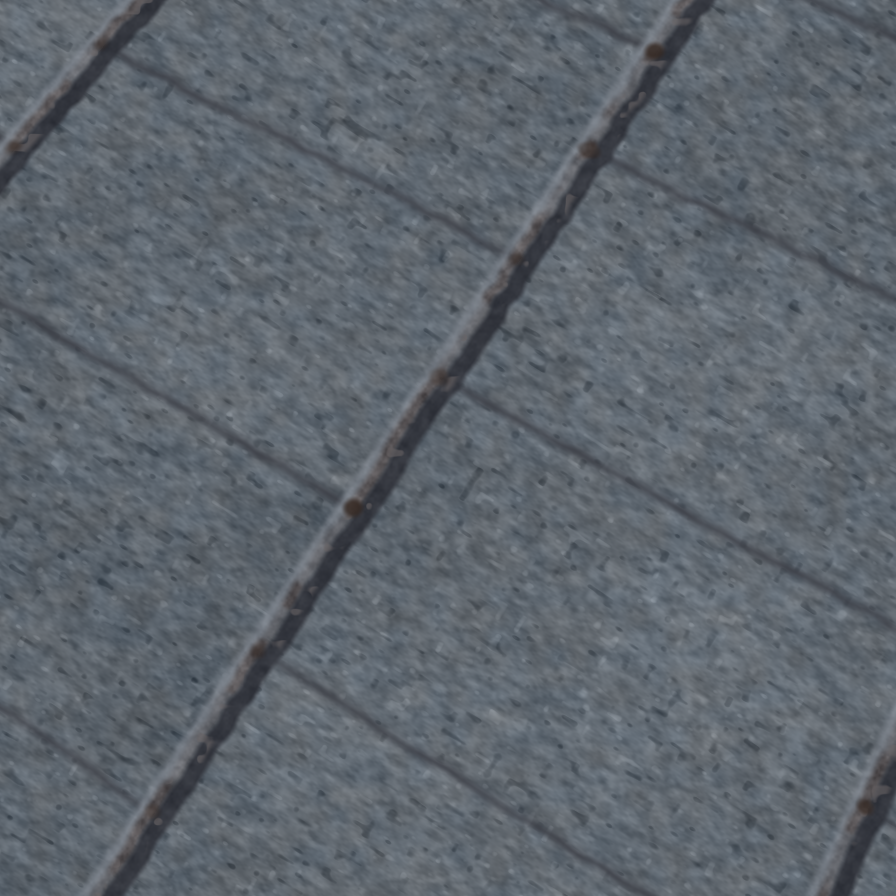
Reproduce this texture procedurally as a Shadertoy shader.

```glsl
const vec3 STONE = vec3(0.376, 0.407, 0.438);
const vec3 JOINT = vec3(0.245, 0.255, 0.285);
const vec3 RIM   = vec3(0.485, 0.510, 0.545);
const vec3 GRIME = vec3(0.330, 0.310, 0.315);
const vec3 GAP   = vec3(0.190, 0.200, 0.230);
const vec3 RUST  = vec3(0.200, 0.150, 0.125);

float hash(vec2 p) {
    vec3 q = fract(p.xyx * 0.1031);
    q += dot(q, q.yzx + 33.33);
    return fract((q.x + q.y) * q.z);
}

float noise(vec2 p) {
    vec2 i = floor(p), f = fract(p);
    f = f * f * (3.0 - 2.0 * f);
    return mix(mix(hash(i), hash(i + vec2(1, 0)), f.x),
               mix(hash(i + vec2(0, 1)), hash(i + vec2(1, 1)), f.x), f.y);
}

float fbm(vec2 p) {
    float sum = 0.0, amp = 0.5;
    for (int i = 0; i < 3; i++) {
        sum += amp * noise(p);
        p = p * 1.9 + 17.3;
        amp *= 0.55;
    }
    return sum / 0.926;
}

float band(float d, float lo, float hi, float soft) {
    return smoothstep(lo - soft, lo + soft, d) * (1.0 - smoothstep(hi - soft, hi + soft, d));
}

// Signed distance to the nearest whole value of t, in canvas units
float lineDistance(float t, float spacing) {
    return (t - round(t)) * spacing;
}

// Streaky mineral grain with scattered pits and chips
vec3 stoneColor(vec2 p, vec2 tile) {
    vec2 g = vec2(dot(p, vec2(0.85, 0.53)), dot(p, vec2(-0.53, 0.85)));
    float tone = (fbm(g * vec2(62.0, 125.0)) - 0.5) * 0.20;
    tone += (noise(g * vec2(170.0, 260.0)) - 0.5) * 0.04;
    tone += (fbm(p * 5.0 + 8.0) - 0.5) * 0.07;
    tone += (hash(tile + 40.0) - 0.5) * 0.015;
    float pit = smoothstep(0.76, 0.95, noise(g * vec2(75.0, 130.0) + 31.0));
    float chip = smoothstep(0.80, 0.97, noise(g * vec2(80.0, 120.0) + 73.0));
    float warmth = (noise(p * 45.0 + 5.0) - 0.5) * 0.018;
    return STONE + tone - 0.085 * pit + 0.065 * chip + vec3(warmth, 0.0, -warmth);
}

void mainImage(out vec4 fragColor, in vec2 fragCoord) {
    vec2 p = fragCoord / iResolution.xy;
    p.y = 1.0 - p.y;
    float px = 1.0 / iResolution.y;

    // Perspective coordinates: across the columns and along them
    float columnWidth = 0.612 + 0.2 * p.y;
    float across = (p.x - 0.772 + 0.66 * p.y) / columnWidth;
    float level = (p.y - 0.515 * p.x) / (1.0 + 0.207 * p.x);
    float depth = 0.286 + 0.114 * level;
    float along = (level + 0.15) / depth;
    float rowHeight = 0.876 * (1.0 + 0.207 * p.x) * depth * depth / 0.269;

    // Slabs staggered by half a row in alternate columns
    float column = floor(across);
    float row = along + 0.5 * mod(column, 2.0);
    vec3 col = stoneColor(p, vec2(column, floor(row)));

    // Narrow worn joints between slabs
    float wobble = (noise(vec2(across * 24.0, round(row) * 7.0)) - 0.5) * 0.005;
    float joint = lineDistance(row, rowHeight) + wobble;
    float wear = 0.45 + 0.5 * noise(p * 38.0);
    col = mix(col, JOINT, 0.25 * band(joint, -0.009, 0.008, 0.006));
    col = mix(col, JOINT, wear * band(joint, -0.003, 0.003, 0.003 + px));
    col += 0.025 * band(joint, 0.009, 0.013, 0.004);

    // Long grooves: lit rim, grimy lip and shadowed gap
    float seam = round(across);
    float groove = lineDistance(across, columnWidth * 0.835);
    float ragged = noise(vec2(along * 18.0, seam * 9.0)) - 0.5;
    float grain = fbm(p * 95.0);
    float edge = groove + ragged * 0.005;
    float rim = band(groove, -0.020, -0.002, 0.004 + px);
    col = mix(col, RIM + (grain - 0.5) * 0.16, 0.8 * rim);
    float dirt = smoothstep(0.38, 0.62, noise(vec2(along * 11.0, seam + 3.0)));
    col = mix(col, GRIME + (grain - 0.5) * 0.3,
              (0.4 + 0.5 * dirt) * band(edge, -0.011, 0.002, 0.004 + px));
    col = mix(col, GAP + (grain - 0.5) * 0.10, 0.94 * band(edge, 0.001, 0.021, 0.003 + px));
    float crumbs = smoothstep(0.70, 0.86, noise(p * 85.0 + 12.0));
    col = mix(col, GRIME + 0.08, 0.6 * crumbs * band(edge, -0.006, 0.013, 0.004));

    // Rusty pits where joints run into the grooves
    float meeting = lineDistance(along * 2.0, rowHeight * 0.5);
    float spot = length(vec2(groove + 0.003, meeting)) + ragged * 0.008;
    float strength = 0.35 + 0.6 * hash(vec2(round(along * 2.0) + 20.0, seam + 6.0));
    col = mix(col, RUST, strength * (1.0 - smoothstep(0.004, 0.013, spot)));

    fragColor = vec4(clamp(col, 0.0, 1.0), 1.0);
}
```
